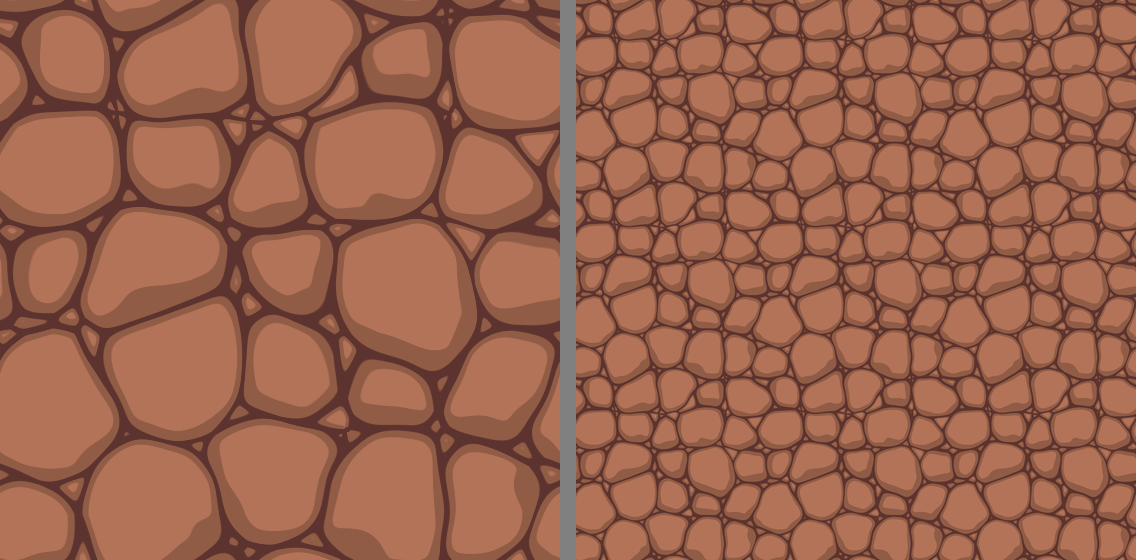
Left: one tile. Right: repeated 3 by 3.
Reproduce this texture procedurally as a three.js fragment shader.

```glsl
// Cartoon flagstone wall: irregular stones with shaded rims in dark mortar.
// A wrapping power diagram (weighted Voronoi) shapes the stones; small chips
// fill triangles cut around its junctions, and noise bends every outline.
varying vec2 vUv;

const float CELLS = 5.0;

vec2 hash2(vec2 p) {
  return fract(sin(vec2(dot(p, vec2(127.1, 311.7)), dot(p, vec2(269.5, 183.3)))) * 43758.5);
}

// Gradient noise that repeats after a whole number of lattice steps
float gradientAt(vec2 corner, vec2 offset, float period) {
  float angle = 6.2832 * hash2(mod(corner, period) + 3.7).x;
  return dot(vec2(cos(angle), sin(angle)), offset);
}

float noise(vec2 p, float period) {
  vec2 i = floor(p), f = fract(p);
  vec2 u = f * f * f * (f * (f * 6.0 - 15.0) + 10.0);
  vec2 x = vec2(1.0, 0.0);
  float low = mix(gradientAt(i, f, period), gradientAt(i + x, f - x, period), u.x);
  float high = mix(gradientAt(i + x.yx, f - x.yx, period), gradientAt(i + 1.0, f - 1.0, period), u.x);
  return mix(low, high, u.y);
}

// Stone centre relative to p in xy, weighted squared distance in z
vec3 site(vec2 id, vec2 p) {
  vec2 wrapped = mod(id, CELLS);
  vec2 s = id + 0.2 + 0.6 * hash2(wrapped) - p;
  return vec3(s, dot(s, s) - 0.55 * hash2(wrapped + 17.0).x);
}

// Distance to the border between two sites, positive on the side of a
float border(vec3 a, vec3 b) {
  return (b.z - a.z) / (2.0 * max(distance(a.xy, b.xy), 0.01));
}

// Terms of a smooth minimum: x for the outline, y for the lit face
vec2 softTerm(float dist, float rim, float sharpness) {
  return exp(-sharpness * vec2(dist, dist - rim));
}

// One side of a junction triangle, the side that faces site s
vec2 chipSide(vec3 s, vec3 total, float size) {
  vec2 outward = 3.0 * s.xy - total.xy;
  float len = max(length(outward), 0.01);
  float dist = (size - total.z + 3.0 * s.z) / (2.0 * len);
  return softTerm(dist, 0.025 + 0.03 * max(0.0, -outward.y / len), 55.0);
}

float edge(float d) {
  return smoothstep(-0.006, 0.006, d);
}

void main() {
  // Gently bent space
  vec2 p = vUv * CELLS;
  p += 0.09 * vec2(noise(vUv * 9.0, 9.0), noise(vUv * 9.0 + vec2(4.0, 6.0), 9.0));
  vec2 home = floor(p);

  // Four nearest sites, in order
  vec3 a = vec3(9.0, 9.0, 99.0), b = a, c = a, d = a;
  for (int y = -2; y <= 2; y++) {
    for (int x = -2; x <= 2; x++) {
      vec3 q = site(home + vec2(float(x), float(y)), p);
      if (q.z < a.z) { d = c; c = b; b = a; a = q; }
      else if (q.z < b.z) { d = c; c = b; b = q; }
      else if (q.z < c.z) { d = c; c = q; }
      else if (q.z < d.z) { d = q; }
    }
  }

  // Stone outline and lit face; the shade is deepest on the low sides
  float wave = noise(vUv * 10.0, 10.0);
  float lobe = smoothstep(0.1, 0.5, noise(vUv * 7.0 + 2.0, 7.0));
  vec2 shadeDir = normalize(vec2(1.8 * noise(vUv * 3.0, 3.0), -1.0));
  vec2 stone = vec2(0.0);
  for (int y = -2; y <= 2; y++) {
    for (int x = -2; x <= 2; x++) {
      vec3 q = site(home + vec2(float(x), float(y)), p);
      vec2 away = q.xy - a.xy;
      if (dot(away, away) > 0.0001) {
        float low = smoothstep(0.1, 0.9, dot(normalize(away), shadeDir));
        float rim = 0.055 + 0.03 * wave + low * (0.09 + 0.12 * wave + 0.13 * lobe);
        stone += softTerm(border(a, q), rim, 24.0);
      }
    }
  }

  // Corners cut off the stones, and the chips that fill the cuts
  vec3 total = a + b + c;
  float size = 0.31 + 0.3 * noise(vUv * 6.0 + 1.0, 6.0);
  stone += softTerm((total.z - 3.0 * a.z - size) / 3.5, 0.05, 24.0);
  vec2 chip = chipSide(a, total, size) + chipSide(b, total, size) + chipSide(c, total, size);
  chip += softTerm(border(c, d), 0.03, 55.0);

  // Mortar, shaded rim, lit face
  float joint = 0.021 + 0.016 * noise(vUv * 4.0 + 2.0, 4.0);
  vec2 stoneDist = -log(stone) / 24.0 - joint;
  vec2 chipDist = -log(chip) / 55.0 - joint;
  vec2 cover = vec2(edge(max(stoneDist.x, chipDist.x)), edge(max(stoneDist.y, chipDist.y)));
  vec3 mortar = vec3(0.36, 0.20, 0.18);
  vec3 shade = vec3(0.57, 0.36, 0.27);
  vec3 face = vec3(0.70, 0.45, 0.35);
  gl_FragColor = vec4(mix(mix(mortar, shade, cover.x), face, cover.y), 1.0);
}
```
